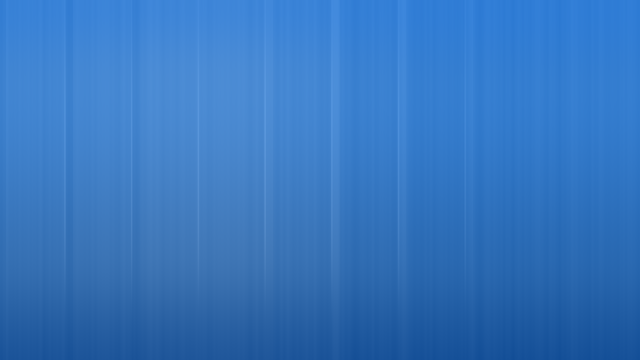
This background is drawn by a Shadertoy shader. Its source:

```glsl
const vec3 TOP_BLUE = vec3(0.205, 0.500, 0.840);
const vec3 UPPER_BLUE = vec3(0.235, 0.510, 0.820);
const vec3 LOWER_BLUE = vec3(0.180, 0.410, 0.675);
const vec3 BASE_BLUE = vec3(0.075, 0.300, 0.580);
const vec3 HAZE_TINT = vec3(0.075, 0.045, 0.012);
const vec3 STREAK_TINT = vec3(1.0, 0.85, 0.7);

const float PANEL_WIDTH = 0.1042;   // fraction of the canvas width
const float PANEL_START = 0.1146;
const float STRIP_WIDTH = 0.0130;   // narrow band before each panel edge
const float LINE_WIDTH = 0.0016;
const float LINE_GLOW = 0.065;
const float STRIP_GLOW = 0.026;
const float STREAK_GLOW = 0.030;
const float PANEL_SHARE = 0.6;      // how far the haze follows whole panels

float hash(float n) {
    return fract(sin(n * 127.1 + 3.7) * 4375.85);
}

// One-dimensional gradient noise, about -0.5 to 0.5
float gradientNoise(float x) {
    float cell = floor(x);
    float f = x - cell;
    float left = (hash(cell) * 2.0 - 1.0) * f;
    float right = (hash(cell + 1.0) * 2.0 - 1.0) * (f - 1.0);
    return mix(left, right, f * f * f * (f * (f * 6.0 - 15.0) + 10.0));
}

float streaks(float x) {
    return 0.7 * gradientNoise(x * 38.0 + 5.3)
         + 0.8 * gradientNoise(x * 97.0 + 41.7)
         + 0.5 * gradientNoise(x * 210.0 + 83.1);
}

vec3 verticalGradient(float y) {
    vec3 color = mix(BASE_BLUE, LOWER_BLUE, smoothstep(-0.12, 0.30, y));
    color = mix(color, UPPER_BLUE, smoothstep(0.10, 0.78, y));
    return mix(color, TOP_BLUE, smoothstep(0.75, 1.0, y));
}

// Pale glow left of the centre, slightly negative on the far right
float hazeAt(float x) {
    float d = (x - 0.36) / 0.20;
    return 0.75 * exp(-d * d) + mix(0.25, -0.40, smoothstep(0.1, 0.8, x));
}

void mainImage(out vec4 fragColor, in vec2 fragCoord) {
    vec2 uv = fragCoord / iResolution.xy;
    float pixel = 1.0 / iResolution.x;
    vec3 color = verticalGradient(uv.y);

    // Panels: each takes a step in haze at its left edge
    float panel = floor((uv.x - PANEL_START) / PANEL_WIDTH);
    float along = uv.x - PANEL_START - panel * PANEL_WIDTH;
    float center = PANEL_START + (panel + 0.5) * PANEL_WIDTH;
    float edge = smoothstep(-pixel, 2.0 * pixel, along);
    float panelHaze = mix(hazeAt(center - PANEL_WIDTH), hazeAt(center), edge);
    float haze = mix(hazeAt(uv.x), panelHaze, PANEL_SHARE);
    float hazeFade = mix(0.45, 1.0, smoothstep(0.0, 0.35, uv.y))
                   * mix(1.0, 0.65, smoothstep(0.8, 1.0, uv.y));
    color += HAZE_TINT * haze * hazeFade;

    // Strips: shaded on the left side, lit towards the right
    float stripStart = PANEL_WIDTH - STRIP_WIDTH;
    float strip = smoothstep(stripStart - pixel, stripStart + pixel, along)
                * (1.0 - smoothstep(PANEL_WIDTH - pixel, PANEL_WIDTH, along));
    float stripTone = mix(-0.8, 1.0, smoothstep(0.15, 0.50, uv.x));
    float rightFade = 1.0 - smoothstep(0.65, 0.85, uv.x);
    float heightFade = smoothstep(0.08, 0.40, uv.y);
    color += STREAK_TINT * STRIP_GLOW * strip * stripTone
           * mix(0.3, 1.0, rightFade) * mix(0.4, 1.0, heightFade);

    // Thin bright lines at the strip starts, fading at both ends
    float lineDistance = abs(along - stripStart);
    float line = 1.0 - smoothstep(0.0, LINE_WIDTH + 0.5 * pixel, lineDistance);
    float lineFade = heightFade * mix(1.0, 0.35, smoothstep(0.6, 1.0, uv.y));
    color += STREAK_TINT * LINE_GLOW * line * lineFade * rightFade;

    // Fine vertical streaks
    color += STREAK_TINT * STREAK_GLOW * streaks(uv.x);

    fragColor = vec4(clamp(color, 0.0, 1.0), 1.0);
}
```
